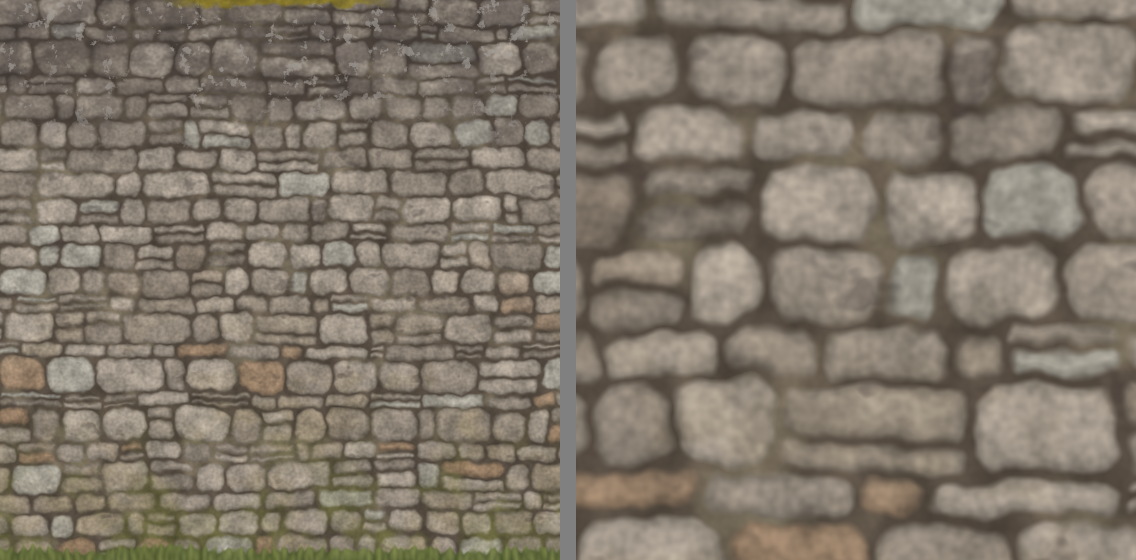
Left: the whole. Right: its middle third, enlarged.
Give the GLSL for this texture, as a WebGL 1 fragment shader.

```glsl
precision highp float;
// Weathered rubble stone wall, dark and lichened above, mossy with grass below.
uniform vec2 u_resolution;

float hash(vec2 p) {
  vec3 q = fract(vec3(p.xyx) * vec3(0.1031, 0.1030, 0.0973));
  q += dot(q, q.yzx + 33.33);
  return fract((q.x + q.y) * q.z);
}

// Gradient noise, roughly -0.7 to 0.7
float corner(vec2 cell, vec2 offset) {
  float angle = 6.2832 * hash(cell + 57.0);
  return dot(vec2(cos(angle), sin(angle)), offset);
}

float noise(vec2 p) {
  vec2 i = floor(p), f = fract(p);
  vec2 u = f * f * f * (f * (f * 6.0 - 15.0) + 10.0);
  vec2 e = vec2(1.0, 0.0);
  return mix(mix(corner(i, f), corner(i + e, f - e), u.x),
             mix(corner(i + e.yx, f - e.yx), corner(i + 1.0, f - 1.0), u.x), u.y);
}

float fbm(vec2 p) {
  float sum = 0.0, amp = 0.6;
  for (int i = 0; i < 4; i++) {
    sum += amp * noise(p);
    p = mat2(1.6, 1.2, -1.2, 1.6) * p + 13.7;
    amp *= 0.6;
  }
  return sum;
}

// Irregular division of a line: index, lower and upper bound of the segment
float bound(float i, float seed) {
  return i + 0.66 * (hash(vec2(i + 40.0, seed)) - 0.5);
}

vec3 segment(float t, float seed) {
  float i = floor(t);
  if (t < bound(i, seed)) i -= 1.0;
  else if (t >= bound(i + 1.0, seed)) i += 1.0;
  return vec3(i, bound(i, seed), bound(i + 1.0, seed));
}

float roundBox(vec2 p, vec2 halfSize, float radius) {
  vec2 q = abs(p) - halfSize + radius;
  return length(max(q, 0.0)) + min(max(q.x, q.y), 0.0) - radius;
}

void main() {
  vec2 p = gl_FragCoord.xy / u_resolution;

  // Wobbling courses, cut into stones
  vec2 q = p + 0.007 * vec2(noise(p * 24.0), noise(p * 24.0 + 31.0))
             + 0.004 * vec2(noise(p * 65.0), noise(p * 65.0 + 17.0));
  q.y += 0.013 * noise(p * vec2(5.0, 4.0));
  vec3 row = segment(q.y * 23.0, 3.0);
  float columns = mix(10.0, 17.0, hash(vec2(row.x, 91.0)));
  vec3 col = segment(q.x * columns + 9.0 * hash(vec2(row.x, 12.0)), row.x + 70.0);
  vec2 id = vec2(col.x, row.x) + 100.0;

  // Some stones are two thin ones stacked
  if (hash(id + 7.0) > 0.74) {
    float split = mix(row.y, row.z, mix(0.38, 0.62, hash(id + 19.0)));
    if (q.y * 23.0 < split) row.z = split;
    else { row.y = split; id += 211.0; }
  }
  vec2 scale = vec2(columns, 23.0);
  vec2 halfSize = 0.5 * vec2(col.z - col.y, row.z - row.y) / scale;
  vec2 start = vec2(col.y - 9.0 * hash(vec2(floor(row.x), 12.0)), row.y) / scale;
  vec2 local = q - start - halfSize;
  float inset = mix(0.0012, 0.0036, hash(id + 3.0));
  float d = roundBox(local, halfSize - inset, min(halfSize.x, halfSize.y) * 0.6);

  float broad = fbm(p * 5.0 + 4.0);
  float blotch = fbm(p * vec2(15.0, 20.0));
  float grain = fbm(p * 27.0 + 50.0);
  float speck = noise(p * 150.0);

  // Stone faces: grey beige, with a few ochre, red or pale ones lower down
  float low = smoothstep(0.62, 0.3, p.y + 0.25 * broad);
  vec3 stone = mix(vec3(0.52, 0.48, 0.435), vec3(0.645, 0.605, 0.555), hash(id));
  stone = mix(stone, vec3(0.60, 0.54, 0.43), low * 0.55 * smoothstep(-0.1, 0.3, broad + blotch * 0.4));
  float kind = hash(id + 29.0);
  stone = mix(stone, vec3(0.57, 0.45, 0.34), 0.65 * low * step(0.89, kind));
  stone = mix(stone, vec3(0.65, 0.65, 0.61), 0.6 * step(kind, 0.1));
  stone *= 1.0 + 0.38 * grain + 0.12 * speck + 0.05 * local.y / halfSize.y;
  stone *= mix(0.84, 1.02, smoothstep(0.0, -0.008, d));

  // Joints: deep shadow, in places filled with pale mortar
  float filled = smoothstep(-0.05, 0.35, fbm(p * 8.0 + 80.0));
  vec3 joint = mix(vec3(0.33, 0.29, 0.25), vec3(0.50, 0.46, 0.38), filled * 0.8);
  joint *= 1.0 + 0.4 * grain;
  vec3 color = mix(joint, stone, smoothstep(0.0025, -0.003, d));

  // Dark stains, spreading towards the top
  float aged = smoothstep(0.66, 0.92, p.y + 0.3 * broad);
  float stain = aged * smoothstep(-0.4, 0.2, blotch + 0.4 * grain);
  stain = max(stain, 0.75 * smoothstep(0.2, 0.45, blotch + 0.4 * grain + 0.15 * (p.y - 0.5)));
  color = mix(color, color * 0.45 + vec3(0.115, 0.10, 0.10), stain * 0.88);

  // Pale lichen on the dark part
  float lichen = smoothstep(0.16, 0.34, fbm(p * 38.0 + 9.0) + 0.3 * broad);
  color = mix(color, vec3(0.64, 0.62, 0.60), 0.65 * lichen * aged);

  // Moss, thickest in the joints near the ground
  float moss = smoothstep(0.32, 0.04, p.y) * smoothstep(-0.2, 0.3, fbm(p * 9.0 + 25.0));
  moss *= mix(0.3, 0.8, smoothstep(-0.006, 0.002, d));
  color = mix(color, vec3(0.39, 0.39, 0.22) * (1.0 + 0.5 * grain), moss);

  // Grass at the foot and yellow moss along the crest
  float blades = noise(p * vec2(110.0, 35.0));
  float grassTop = 0.018 + 0.022 * noise(vec2(p.x * 5.0, 2.0)) + 0.014 * blades;
  vec3 grass = mix(vec3(0.28, 0.33, 0.16), vec3(0.46, 0.50, 0.27), 0.5 + blades);
  color = mix(color, grass, 0.9 * smoothstep(0.005, -0.005, p.y - grassTop));
  float crest = smoothstep(0.985, 0.995, p.y + 0.012 * noise(p * 45.0));
  crest *= smoothstep(0.28, 0.36, p.x) * smoothstep(0.72, 0.62, p.x);
  color = mix(color, vec3(0.52, 0.46, 0.14) * (1.0 + 0.4 * grain), 0.85 * crest);

  gl_FragColor = vec4(clamp(color, 0.0, 1.0), 1.0);
}
```
